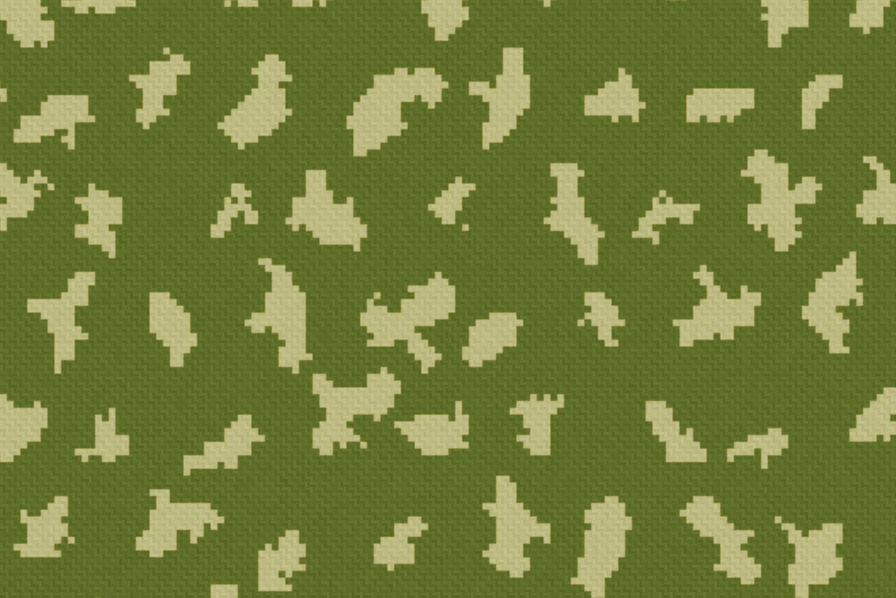
This pattern is drawn by a Shadertoy shader. Its source:

```glsl
#define BLOCK_ROWS 88.0     // square blocks per canvas height
#define BLOCK_SOFTNESS 0.18 // blur at block borders, in blocks
#define PATCH_SPACING 0.185 // mean distance between patches
#define PATCH_JITTER 0.28   // displacement, in spacings
#define PATCH_RADIUS 0.033  // mean half width of a patch
#define ARM_LENGTH 0.044    // mean length of a patch arm
#define ARM_TAPER 0.35
#define RAGGEDNESS 0.007
#define THREAD_ROWS 108.0   // weave threads per canvas height
#define WEAVE_CONTRAST 0.028

const float TAU = 6.2831853;
const vec3 OLIVE = vec3(0.37, 0.43, 0.16);
const vec3 SAND = vec3(0.74, 0.73, 0.51);
const vec3 EDGE_TINT = vec3(0.02, -0.01, -0.05);

vec4 hash4(vec2 p) {
    vec4 q = fract(p.xyxy * vec4(0.1031, 0.1030, 0.0973, 0.1099));
    q += dot(q, q.wzxy + 33.33);
    return fract((q.xxyz + q.yzzw) * q.zywx);
}

vec2 direction(float angle) {
    return vec2(cos(angle), sin(angle));
}

// Distance to a limb that starts at the origin and narrows outwards
float taperedArm(vec2 p, vec2 tip, float radius) {
    float h = clamp(dot(p, tip) / dot(tip, tip), 0.0, 1.0);
    return length(p - tip * h) - radius * (1.0 - ARM_TAPER * h);
}

// One patch: two long arms, a thin side arm and sometimes a notch
float patchDistance(vec2 p, vec2 id) {
    vec4 shape = hash4(id + 17.3);
    vec4 limbs = hash4(id + 71.9);
    float size = mix(0.72, 1.3, shape.x);
    float radius = PATCH_RADIUS * size * mix(0.72, 1.28, shape.y);
    float reach = ARM_LENGTH * size;
    float angle = 1.15 + 2.0 * (shape.z - 0.5);
    float side = limbs.w < 0.5 ? -1.0 : 1.0;

    vec2 upper = direction(angle) * reach * mix(0.5, 1.4, limbs.x);
    vec2 lower = -direction(angle + 1.5 * (limbs.z - 0.5)) * reach * mix(0.5, 1.4, limbs.y);
    vec2 branch = direction(angle + side * 1.5) * reach * mix(0.3, 1.5, shape.w);

    float d = min(taperedArm(p, upper, radius), taperedArm(p, lower, radius * 0.95));
    d = min(d, taperedArm(p, branch, radius * 0.5));
    if (limbs.z > 0.55) {
        vec2 notch = direction(angle - side * 1.2) * radius * 0.85;
        d = max(d, radius * 0.5 - length(p - notch));
    }
    return d;
}

// Nearest patch on a staggered, jittered grid
float patchField(vec2 p) {
    vec2 g = p / PATCH_SPACING;
    float nearest = 1.0;
    for (int j = -1; j <= 1; j++) {
        float row = floor(g.y) + float(j);
        float shift = 0.5 * mod(row, 2.0);
        for (int i = -1; i <= 1; i++) {
            vec2 id = vec2(floor(g.x - shift) + float(i), row);
            vec2 jitter = (hash4(id + 5.7).xy - 0.5) * PATCH_JITTER;
            vec2 center = id + vec2(0.5 + shift, 0.5) + jitter;
            nearest = min(nearest, patchDistance((g - center) * PATCH_SPACING, id));
        }
    }
    return nearest;
}

// 1 for a sand block, 0 for an olive one
float blockMask(vec2 block) {
    vec2 p = (block + 0.5) / BLOCK_ROWS;
    vec2 warp = sin(p.yx * vec2(71.0, 63.0) + 2.0 * sin(p * 37.0))
              + 0.6 * sin(p.yx * vec2(139.0, 151.0) + p * 83.0);
    float grain = hash4(block + 211.0).x - 0.5;
    return step(patchField(p + warp * RAGGEDNESS) + grain * RAGGEDNESS, 0.0);
}

// Blend of the four closest blocks, sharp except near their borders
float blockPattern(vec2 p) {
    vec2 g = p * BLOCK_ROWS - 0.5;
    vec2 id = floor(g);
    float soft = max(BLOCK_SOFTNESS, 0.6 * BLOCK_ROWS / iResolution.y);
    vec2 w = smoothstep(0.5 - soft, 0.5 + soft, g - id);
    float low = mix(blockMask(id), blockMask(id + vec2(1, 0)), w.x);
    float high = mix(blockMask(id + vec2(0, 1)), blockMask(id + vec2(1, 1)), w.x);
    return mix(low, high, w.y);
}

// Embossed cloth: alternating threads lit from the upper left
float weave(vec2 p) {
    vec2 g = p * THREAD_ROWS;
    vec2 id = floor(g);
    vec4 rnd = hash4(id + 401.0);
    float across = mod(id.x + id.y, 2.0);
    float ridge = mix(sin(TAU * (g.y - 0.5)), -sin(TAU * (g.x - 0.5)), across);
    return ridge * mix(0.4, 1.3, rnd.x) + 0.7 * (rnd.y - 0.5);
}

void mainImage(out vec4 fragColor, in vec2 fragCoord) {
    vec2 p = fragCoord / iResolution.y;
    float sand = blockPattern(p);
    vec3 color = mix(OLIVE, SAND, sand);
    color += EDGE_TINT * 4.0 * sand * (1.0 - sand);
    color += WEAVE_CONTRAST * weave(p);
    fragColor = vec4(clamp(color, 0.0, 1.0), 1.0);
}
```
